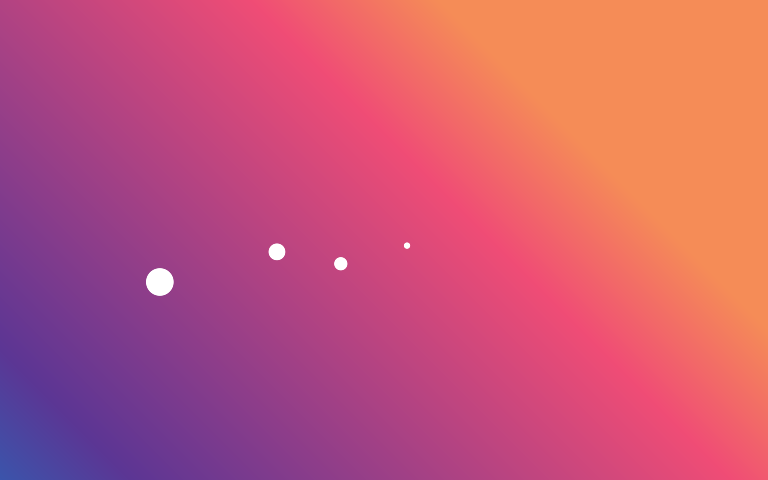
Give the GLSL for this background, as a WebGL 2 fragment shader.

```glsl
#version 300 es
precision highp float;
// Diagonal sunset gradient from blue to orange with a few white dots.

uniform vec2 u_resolution;
out vec4 fragColor;

const vec3 BLUE = vec3(0.23, 0.33, 0.67);
const vec3 PURPLE = vec3(0.36, 0.21, 0.58);
const vec3 PINK = vec3(0.94, 0.30, 0.46);
const vec3 ORANGE = vec3(0.96, 0.55, 0.34);
const vec3 WHITE = vec3(1.0);

// Centre and radius of each dot, in canvas heights from the middle
const int DOT_COUNT = 4;
const vec3 DOTS[DOT_COUNT] = vec3[DOT_COUNT](
    vec3(-0.467, -0.0875, 0.0288),
    vec3(-0.223, -0.0247, 0.0175),
    vec3(-0.090, -0.0495, 0.0138),
    vec3(0.048, -0.0117, 0.0066)
);

// Linear position of t between two stops, clamped to 0..1
float ramp(float start, float end, float t) {
    return clamp((t - start) / (end - start), 0.0, 1.0);
}

// Four-stop gradient; t is 0 at lower left and 1 at upper right
vec3 sunset(float t) {
    vec3 color = mix(BLUE, PURPLE, ramp(0.0, 0.106, t));
    color = mix(color, PINK, ramp(0.106, 0.587, t));
    return mix(color, ORANGE, ramp(0.587, 0.737, t));
}

// Antialiased coverage of a disc
float disc(vec2 p, vec2 center, float radius, float pixel) {
    float edge = length(p - center) - radius;
    return 1.0 - smoothstep(-0.5 * pixel, 0.5 * pixel, edge);
}

void main() {
    float pixel = 1.0 / u_resolution.y;
    vec2 corner = gl_FragCoord.xy * pixel;
    vec2 size = u_resolution * pixel;
    vec2 p = corner - 0.5 * size;

    // Background bands run at 45 degrees
    vec3 color = sunset((corner.x + corner.y) / (size.x + size.y));

    // Dots
    for (int i = 0; i < DOT_COUNT; i++) {
        color = mix(color, WHITE, disc(p, DOTS[i].xy, DOTS[i].z, pixel));
    }

    fragColor = vec4(color, 1.0);
}
```
